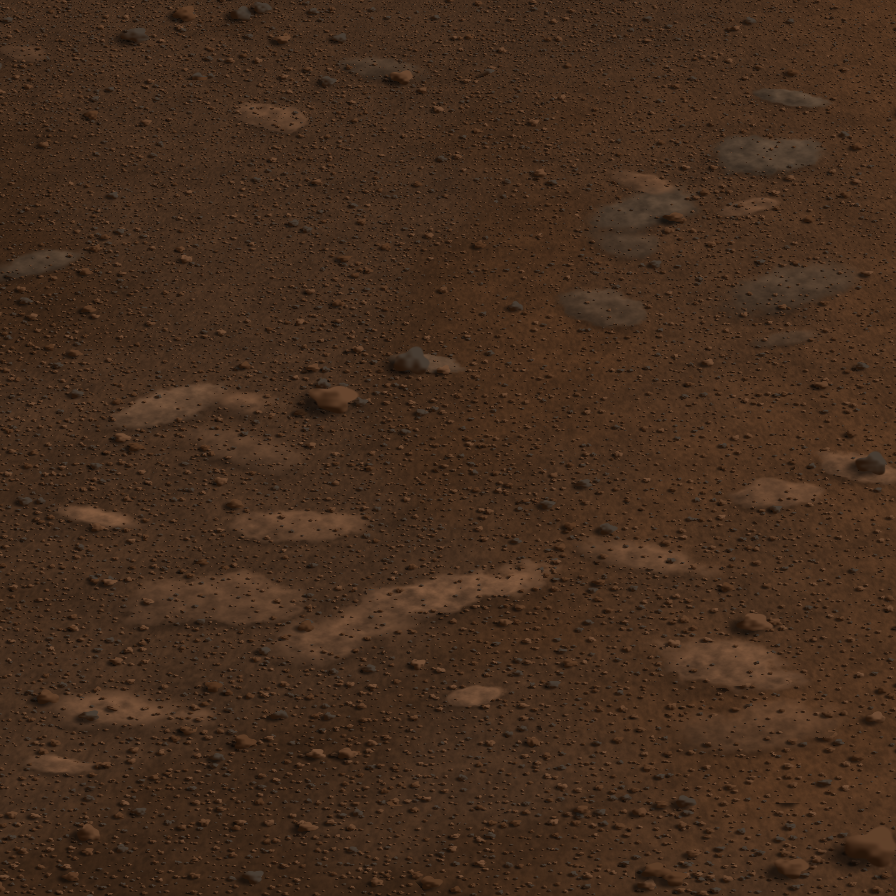
This texture is drawn by a WebGL 2 fragment shader. Its source:

```glsl
#version 300 es
precision highp float;

uniform vec2 u_resolution;
out vec4 fragColor;

const vec3 DEEP = vec3(0.13, 0.07, 0.03);
const vec3 SOIL_DARK = vec3(0.215, 0.138, 0.082);
const vec3 SOIL = vec3(0.262, 0.178, 0.118);
const vec3 SOIL_WARM = vec3(0.325, 0.208, 0.125);
const vec3 STONE_TAN = vec3(0.45, 0.315, 0.22);
const vec3 STONE_GREY = vec3(0.325, 0.255, 0.195);
const vec3 ROCK_GREY = vec3(0.28, 0.235, 0.195);
const vec2 LIGHT = vec2(0.62, 0.78);
const float RECEDE = 0.66;
const int SLABS = 30;

vec4 hash(vec2 p) {
  vec4 q = fract(p.xyxy * vec4(0.1031, 0.1030, 0.0973, 0.1099));
  q += dot(q, q.wzxy + 33.33);
  return fract((q.xxyz + q.yzzw) * q.zywx);
}

float noise(vec2 p) {
  vec2 i = floor(p), f = fract(p);
  f = f * f * (3.0 - 2.0 * f);
  return mix(mix(hash(i).x, hash(i + vec2(1, 0)).x, f.x),
             mix(hash(i + vec2(0, 1)).x, hash(i + vec2(1, 1)).x, f.x), f.y);
}

float fbm(vec2 p) {
  float sum = 0.0, amp = 0.53;
  for (int i = 0; i < 4; i++) {
    sum += amp * noise(p);
    p = mat2(1.6, 1.2, -1.2, 1.6) * p + 7.3;
    amp *= 0.5;
  }
  return sum;
}

// Perspective: features shrink linearly towards the top
float nearness(float y) { return 1.0 - RECEDE * y; }
vec2 toGround(vec2 p) {
  float s = nearness(p.y);
  return vec2((p.x - 0.5) / s, -log(s) / RECEDE);
}
vec2 toCanvas(vec2 g) {
  float s = exp(-RECEDE * g.y);
  return vec2(0.5 + g.x * s, (1.0 - s) / RECEDE);
}

// Half-buried flat stones; returns how much stone covers the point
float addSlabs(inout vec3 col, vec2 p) {
  float edge = fbm(p * vec2(22.0, 42.0)) - 0.5;
  float fine = fbm(p * vec2(85.0, 150.0)) - 0.5;
  float covered = 0.0;
  for (int i = 0; i < SLABS; i++) {
    vec4 h = hash(vec2(float(i) * 3.7 + 2.0, 19.0));
    vec4 k = hash(vec2(float(i) * 5.3 + 4.0, 71.0));
    vec2 c = vec2(h.x, 0.14 + 0.82 * (float(i) + h.y) / float(SLABS));
    float size = mix(0.13, 0.045, c.y) * mix(0.35, 1.0, h.z);
    float tilt = (h.w - 0.4) * 0.5;
    vec2 q = p - c;
    q.y -= q.x * tilt;
    q /= size * vec2(1.0, mix(0.2, 0.36, k.x));
    float d = length(q) + edge * 1.1 + fine * 0.5;
    float soft = mix(0.1, 0.35, k.y);
    float body = (1.0 - smoothstep(0.95 - soft, 0.95 + soft, d)) * mix(0.5, 1.0, k.z);
    float under = 1.0 - smoothstep(0.6, 1.25, length(q + vec2(0.12, 0.35)) + edge);
    float grey = smoothstep(0.45, 0.7, c.y) * step(0.3, k.w);
    vec3 stone = mix(STONE_TAN, STONE_GREY, grey);
    stone *= 0.93 + 0.13 * clamp(dot(q, LIGHT), -1.0, 1.0) + fine * 0.65;
    col *= 1.0 - 0.22 * under;
    col = mix(col, stone, body);
    covered = max(covered, body);
  }
  return covered;
}

// One scattered layer of angular stones with cast shadows
void addStones(inout vec3 col, vec2 p, float cells, float amount, float greyShare) {
  vec2 home = floor(toGround(p) * cells);
  float pixel = 0.7 / u_resolution.y;
  for (int j = -1; j <= 1; j++)
  for (int i = -1; i <= 1; i++) {
    vec2 id = home + vec2(i, j);
    vec4 h = hash(id + cells * 1.7);
    if (h.w > amount) continue;
    vec4 k = hash(id + cells * 2.9 + 31.0);
    vec2 c = toCanvas((id + 0.2 + 0.6 * h.xy) / cells);
    float r = nearness(c.y) / cells * mix(0.12, 0.36, h.z * h.z);
    vec2 d = (p - c) / (r * vec2(1.2, mix(0.55, 0.9, k.x)));
    float a = atan(d.y, d.x);
    float outline = 1.0 + 0.17 * sin(a * 3.0 + k.y * 40.0) + 0.1 * sin(a * 5.0 + k.z * 30.0);
    float w = clamp(pixel / r, 0.08, 0.8);
    float visible = min(1.0, r / pixel);
    float body = 1.0 - smoothstep(1.0 - w, 1.0 + w, length(d) / outline);
    vec2 e = (p - c) / r + vec2(0.75, 0.4);
    float shade = 1.0 - smoothstep(0.4, 1.25, length(e / vec2(1.5, 0.75)));
    float facet = dot(d, LIGHT) + 0.9 * (noise(d * 2.3 + k.xy * 50.0) - 0.5);
    vec3 lit = mix(SOIL_WARM, STONE_TAN, k.z * 0.9);
    lit = mix(lit, ROCK_GREY, step(k.w, greyShare));
    vec3 stone = mix(DEEP * 1.15, lit, smoothstep(-0.85, 0.55, facet));
    col *= 1.0 - 0.55 * shade * visible;
    col = mix(col, stone, body * visible);
  }
}

void main() {
  vec2 p = gl_FragCoord.xy / u_resolution;
  vec2 g = toGround(p);

  // Broad soil tones, warmer on the right
  float broad = fbm(p * vec2(3.5, 6.0) + 4.0) - 0.5;
  float warm = smoothstep(0.4, 1.05, p.x + broad * 0.8 - 0.25 * abs(p.y - 0.5));
  float dim = smoothstep(0.0, 0.3, broad + 0.12 - 0.2 * p.x);
  vec3 col = mix(SOIL, SOIL_DARK, dim * 0.85);
  col = mix(col, SOIL_WARM, warm * 0.8);

  // Fine grit and shallow ripples
  float grit = fbm(g * 190.0) - 0.5;
  float ripple = fbm(g * vec2(14.0, 38.0)) - 0.5;
  col *= 1.0 + 0.42 * grit + 0.24 * ripple;

  float slab = addSlabs(col, p);

  // Pebbles thin out on slabs and on the smooth warm sand
  float open = (1.0 - 0.85 * slab) * (1.0 - 0.5 * warm);
  float patches = smoothstep(0.25, 0.65, fbm(g * 5.0 + 9.0));
  addStones(col, p, 125.0, 0.6 * open, 0.25);
  addStones(col, p, 68.0, mix(0.25, 0.65, patches) * open, 0.25);
  addStones(col, p, 34.0, mix(0.08, 0.32, patches) * open, 0.3);

  // Larger rocks gather at the far ridge and the near right corner
  float ridge = smoothstep(0.86, 0.93, p.y) * (1.0 - smoothstep(0.4, 0.75, p.x));
  float corner = smoothstep(0.5, 0.85, p.x) * (1.0 - smoothstep(0.06, 0.17, p.y));
  addStones(col, p, 11.0, 0.05 + 0.3 * ridge + 0.45 * corner, 0.15 + 0.7 * ridge);

  fragColor = vec4(col, 1.0);
}
```
